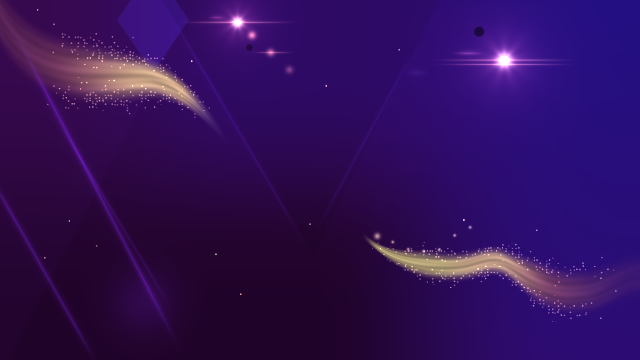
Give the GLSL for this background, as a Shadertoy shader.

```glsl
const vec3 DARK = vec3(0.125, 0.012, 0.16);
const vec3 PLUM = vec3(0.20, 0.03, 0.28);
const vec3 VIOLET = vec3(0.19, 0.04, 0.42);
const vec3 BLUE = vec3(0.135, 0.06, 0.51);
const vec3 CREAM = vec3(0.97, 0.80, 0.63);
const vec3 GOLD = vec3(0.88, 0.81, 0.55);
const vec3 ROSE = vec3(0.70, 0.39, 0.45);
const vec3 LILAC = vec3(0.48, 0.36, 0.66);
const vec3 BEAM = vec3(0.30, 0.10, 0.62);
const vec3 FLARE = vec3(1.0, 0.62, 0.48);
const float DUST_CELL = 0.0085;
const vec2 FLARE_LEFT = vec2(0.660, 0.938);
const vec2 FLARE_RIGHT = vec2(1.401, 0.833);

float pixel;  // height of one pixel in canvas units

vec2 hash2(vec2 c) {
  vec3 q = fract(c.xyx * vec3(0.1031, 0.1030, 0.0973));
  q += dot(q, q.yzx + 33.33);
  return fract((q.xx + q.yz) * q.zy);
}

float bell(float x) { return exp(-x * x); }

// Thin ray from a to b, fading toward both ends
float ray(vec2 p, vec2 a, vec2 b, float width) {
  vec2 ab = b - a;
  float h = clamp(dot(p - a, ab) / dot(ab, ab), 0.0, 1.0);
  float fade = smoothstep(0.0, 0.25, h) * smoothstep(1.0, 0.75, h);
  return fade * exp(-length(p - a - ab * h) / width);
}

// Positive on the left of the line through a and b
float side(vec2 p, vec2 a, vec2 b) {
  vec2 n = normalize(vec2(a.y - b.y, b.x - a.x));
  return smoothstep(-pixel, pixel, dot(p - a, n));
}

float disc(vec2 p, vec2 c, float r) {
  return smoothstep(r + pixel, r - pixel, length(p - c));
}

float streak(vec2 p, vec2 c, float halfLength, float width) {
  vec2 d = abs(p - c);
  return exp(-d.y / width) * smoothstep(halfLength, 0.0, d.x);
}

// Cellular sparkles, kept where the random value is below the density
float dust(vec2 p, float density) {
  vec2 cell = floor(p / DUST_CELL);
  vec2 rnd = hash2(cell);
  vec2 centre = (cell + 0.25 + 0.5 * rnd) * DUST_CELL;
  float keep = step(hash2(cell + 71.0).x, density);
  return keep * smoothstep(0.0012 + pixel, 0.0, length(p - centre)) * (0.4 + 0.6 * rnd.y);
}

// Silky band: soft body, fine strands and dust along its rims
vec3 ribbon(vec3 col, vec2 p, float centre, float halfWidth, vec3 tint, float alpha, float dustAmount) {
  float v = (p.y - centre) / halfWidth;
  float body = smoothstep(1.3, 0.25, abs(v));
  float strands = 0.86 + 0.09 * sin(v * 7.0 + 2.0 * sin(p.x * 13.0)) + 0.05 * sin(v * 17.0 - p.x * 25.0);
  col = mix(col, tint * strands, body * alpha);
  float rim = bell((abs(v) - 0.95) / 0.45);
  return col + CREAM * dust(p, rim * dustAmount) * 0.65;
}

vec3 backdrop(vec2 p) {
  vec3 col = mix(DARK, PLUM, smoothstep(0.12, 0.85, p.y));
  float upper = smoothstep(0.30, 0.80, p.y) * smoothstep(0.05, 0.75, p.x);
  float right = smoothstep(0.85, 1.55, p.x);
  col = mix(col, VIOLET, 1.0 - (1.0 - upper) * (1.0 - right));
  col = mix(col, BLUE, smoothstep(0.95, 1.75, p.x) * (0.3 + 0.7 * p.y));

  // Faceted panes
  float vee = side(p, vec2(0.45, 1.0), vec2(0.868, 0.287)) * side(p, vec2(0.868, 0.287), vec2(1.16, 0.88));
  col *= 1.0 - 0.07 * vee;
  vec2 d = abs(p - vec2(0.425, 0.945)) / vec2(0.10, 0.145);
  col += vec3(0.03, 0.03, 0.13) * smoothstep(1.02, 0.98, d.x + d.y);
  col += vec3(0.012, 0.004, 0.025) * side(p, vec2(0.30, 0.53), vec2(0.52, 0.95)) * (1.0 - vee) * smoothstep(1.0, 0.5, p.x);

  // Diagonal light rays
  col += BEAM * 0.55 * ray(p, vec2(0.02, 0.95), vec2(0.515, 0.0), 0.0055);
  col += BEAM * 0.50 * ray(p, vec2(-0.05, 0.55), vec2(0.28, -0.03), 0.005);
  col += BEAM * 0.25 * ray(p, vec2(0.14, 0.70), vec2(0.49, 0.12), 0.003);
  col += BEAM * 0.22 * ray(p, vec2(0.45, 1.0), vec2(0.868, 0.287), 0.003);
  col += BEAM * 0.18 * ray(p, vec2(0.868, 0.34), vec2(1.16, 0.88), 0.003);
  return col + BEAM * 0.22 * bell(length(p - vec2(0.40, 0.16)) / 0.09);
}

vec3 flare(vec2 p, vec2 c, float size) {
  vec2 d = p - c;
  float r = length(d) / size;
  float spokes = 0.8 + 0.2 * sin(atan(d.y, d.x) * 9.0);
  return vec3(1.0, 0.9, 0.75) * bell(r / 0.85) * 1.1 + FLARE * 0.55 * exp(-r * 0.75) * spokes
       + vec3(0.30, 0.08, 0.32) * exp(-r * 0.28) * 0.55;
}

void mainImage(out vec4 fragColor, in vec2 fragCoord) {
  pixel = 1.0 / iResolution.y;
  vec2 p = fragCoord * pixel;
  vec3 col = backdrop(p);

  // Upper left ribbon
  float drop = clamp((p.x - 0.394) / 0.2315, 0.0, 1.2);
  float centre = 0.954 - 0.174 * (1.0 - exp(-p.x / 0.104)) - 0.167 * drop * drop;
  float halfWidth = 0.009 + 0.063 * smoothstep(0.72, 0.2, p.x);
  vec3 tint = mix(ROSE, CREAM, smoothstep(0.12, 0.42, p.x));
  tint = mix(tint, LILAC, smoothstep(0.50, 0.60, p.x));
  float alpha = mix(0.32, 0.95, smoothstep(0.0, 0.40, p.x)) * smoothstep(0.64, 0.50, p.x);
  col = ribbon(col, p, centre, halfWidth, tint, alpha, 0.6 * smoothstep(0.1, 0.3, p.x) * smoothstep(0.60, 0.5, p.x));

  // Lower right ribbon
  float u = (p.x - 1.012) / 0.766;
  float start = smoothstep(-0.01, 0.06, u);
  centre = 0.343 - 0.093 * (1.0 - exp(-8.0 * max(u, 0.0))) + 0.023 * bell((u - 0.47) / 0.09)
         - 0.06 * smoothstep(0.48, 0.75, u) + 0.042 * smoothstep(0.8, 1.0, u);
  halfWidth = 0.008 + 0.026 * smoothstep(0.0, 0.25, u) + 0.02 * smoothstep(0.5, 0.65, u);
  tint = mix(mix(GOLD, CREAM, smoothstep(0.25, 0.45, u)), ROSE, smoothstep(0.48, 0.70, u));
  alpha = start * mix(0.88, 0.15, smoothstep(0.48, 1.0, u));
  col = ribbon(col, p, centre, halfWidth, tint, alpha, 0.5 * start * smoothstep(0.95, 0.6, u));

  // Golden specks above the lower ribbon
  for (float i = 0.0; i < 7.0; i++) {
    vec2 rnd = hash2(vec2(i, 4.0));
    vec2 c = vec2(1.048 + 0.043 * i, 0.345 - 0.045 * sin(i * 0.6) + 0.02 * (rnd.y - 0.5));
    col += GOLD * 0.7 * bell(length(p - c) / mix(0.008, 0.004, min(i, 1.0)));
  }

  // Lens flares, their streaks and a chain of ghosts
  col += flare(p, FLARE_LEFT, 0.016) + flare(p, FLARE_RIGHT, 0.023);
  col += FLARE * 0.55 * streak(p, FLARE_LEFT, 0.18, 0.002);
  col += FLARE * 0.60 * streak(p, FLARE_RIGHT, 0.22, 0.002);
  col += FLARE * 0.50 * streak(p, FLARE_RIGHT - vec2(0.0, 0.012), 0.21, 0.002);
  col += FLARE * 0.35 * streak(p, vec2(0.757, 0.854), 0.065, 0.002);
  for (float i = 1.0; i < 4.0; i++) {
    vec2 c = FLARE_LEFT + vec2(0.052 * i - 0.012, -0.048 * i + 0.012);
    col += FLARE * (1.0 - 0.22 * i) * bell(length(p - c) / 0.010);
  }

  // Dark discs and faint short bars
  col *= 1.0 - 0.5 * disc(p, vec2(1.331, 0.912), 0.014) - 0.4 * disc(p, vec2(0.693, 0.868), 0.009);
  col += ROSE * 0.35 * streak(p, vec2(0.602, 0.951), 0.03, 0.004);
  col += ROSE * 0.45 * streak(p, vec2(1.301, 0.852), 0.05, 0.004);
  col += LILAC * 0.12 * streak(p, vec2(1.157, 0.798), 0.04, 0.008);
  fragColor = vec4(clamp(col, 0.0, 1.0), 1.0);
}
```
